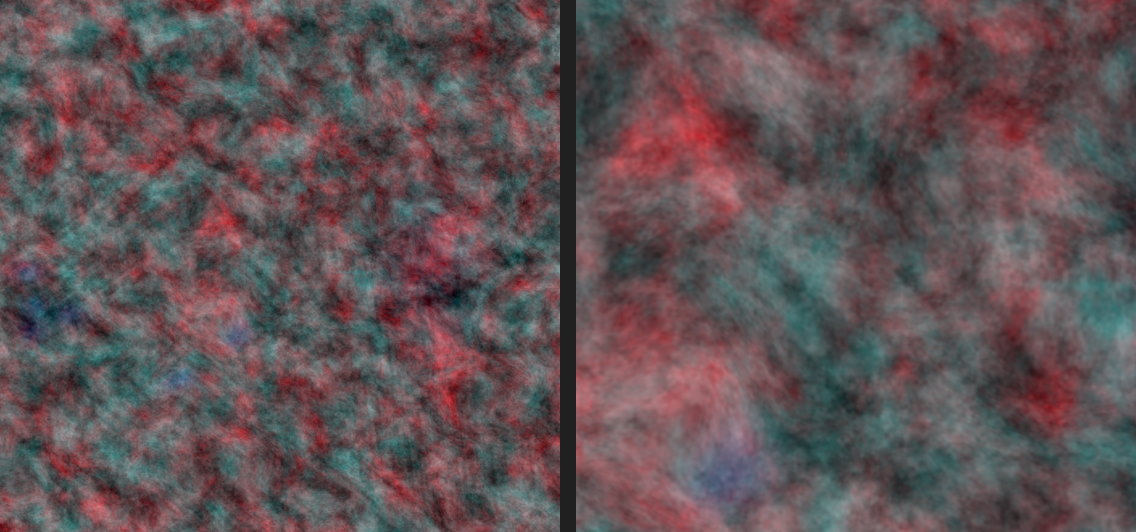
Left, the full canvas; right, a detail of the centre.
A Shadertoy shader for this texture:

```glsl
const vec3 BASE = vec3(0.385, 0.322, 0.332);
const vec3 RED_SHIFT = vec3(0.50, -0.29, -0.24);
const vec3 TEAL = vec3(-0.03, 0.07, 0.065);
const vec3 ROSE = vec3(0.07, 0.02, 0.025);
const vec3 SHADE = vec3(-0.06, -0.05, -0.045);
const vec3 BLUE = vec3(-0.10, -0.03, 0.10);

float hash(vec2 p) {
    vec3 q = fract(p.xyx * 0.1031);
    q += dot(q, q.yzx + 33.33);
    return fract((q.x + q.y) * q.z);
}

vec2 hash2(float n, float seed) {
    return vec2(hash(vec2(n, seed)), hash(vec2(n + 57.0, seed + 13.0)));
}

mat2 rotate(float a) {
    float c = cos(a), s = sin(a);
    return mat2(c, s, -s, c);
}

// Value noise centred on zero
float noise(vec2 p) {
    vec2 i = floor(p), f = fract(p);
    f = f * f * (3.0 - 2.0 * f);
    float low = mix(hash(i), hash(i + vec2(1, 0)), f.x);
    float high = mix(hash(i + vec2(0, 1)), hash(i + vec2(1, 1)), f.x);
    return mix(low, high, f.y) - 0.5;
}

float fbm(vec2 p, int octaves, float gain) {
    float sum = 0.0, weight = 1.0, total = 0.0;
    for (int i = 0; i < octaves; i++) {
        sum += weight * noise(p);
        total += weight;
        weight *= gain;
        p = rotate(0.9) * p * 2.03 + 17.3;
    }
    return sum / total;
}

// Fine parallel scratches that fade in and out over the canvas
float scratches(vec2 p, float angle, float seed) {
    vec2 q = rotate(angle) * p + seed;
    float lines = noise(q * vec2(9.0, 150.0)) + 0.6 * noise(q * vec2(14.0, 290.0));
    return lines * smoothstep(-0.1, 0.3, noise(p * 5.0 + seed * 3.1));
}

// Soft-edged translucent strip with brushed lines inside
float strip(vec2 p, vec2 center, float angle, vec2 halfSize) {
    vec2 q = rotate(angle) * (p - center);
    vec2 d = abs(q) - halfSize;
    float across = 1.0 - smoothstep(-0.005, 0.003, d.y);
    float along = 1.0 - smoothstep(-0.06, 0.01, d.x);
    return across * along * (0.75 + noise(q * vec2(12.0, 170.0) + center * 90.0));
}

float glow(vec2 p, vec2 center, vec2 radius) {
    vec2 d = (p - center) / radius;
    return exp(-dot(d, d));
}

void mainImage(out vec4 fragColor, in vec2 fragCoord) {
    vec2 p = fragCoord / iResolution.y;
    vec2 warp = vec2(noise(p * 14.0), noise(p * 14.0 + 41.0));
    vec2 q = p + 0.025 * warp;

    // Mottled light and red-to-teal variation
    float light = fbm(rotate(0.6) * q * vec2(21.0, 26.0), 5, 0.68);
    float hue = fbm(rotate(-0.5) * q * vec2(23.0, 19.0) + 71.0, 5, 0.62);
    hue += 0.13 * fbm(q * 4.0 + 9.0, 3, 0.6);

    // Broad regions: red corner, teal arch, dusky cloud
    float redArea = glow(q, vec2(0.90, 0.18), vec2(0.13, 0.12));
    float tealArea = glow(q, vec2(0.27, 0.31), vec2(0.13, 0.11))
                   + 0.6 * glow(q, vec2(0.12, 0.92), vec2(0.20, 0.13));
    float dusk = glow(q, vec2(0.81, 0.49), vec2(0.09, 0.14));
    hue += 0.13 * redArea - 0.10 * tealArea;
    light += 0.06 * tealArea - 0.10 * dusk;

    vec3 color = BASE + 0.64 * light + RED_SHIFT * hue;
    color.r += 1.1 * pow(max(hue, 0.0), 2.0);
    color += dusk * vec3(-0.01, -0.015, 0.02);

    // Scattered strips in varied directions
    for (int i = 0; i < 44; i++) {
        float n = float(i);
        vec2 center = hash2(n, 3.0) * vec2(1.1, 1.0);
        vec2 shape = hash2(n, 8.0);
        vec2 style = hash2(n, 21.0);
        float mask = strip(p, center, 3.14159 * style.x, vec2(0.06, 0.006) + shape * vec2(0.09, 0.016));
        vec3 tint = style.y < 0.55 ? TEAL : (style.y < 0.78 ? ROSE : SHADE);
        color += 0.7 * mask * tint;
    }

    // Small blue stains
    for (int i = 0; i < 6; i++) {
        vec2 center = vec2(0.05, 0.28) + hash2(float(i), 35.0) * vec2(0.65, 0.24);
        vec2 radius = 0.018 + 0.016 * hash2(float(i), 44.0);
        color += 0.8 * BLUE * glow(q + 0.02 * warp.yx, center, radius);
    }

    // Hairline scratches and dusty grain
    float hair = scratches(p, 0.7, 2.0) + scratches(p, -0.6, 11.0) + scratches(p, 1.45, 23.0);
    color += 0.055 * hair * vec3(0.9, 1.0, 1.0);
    color += 0.05 * noise(p * 330.0);

    fragColor = vec4(clamp(color, 0.0, 1.0), 1.0);
}
```
